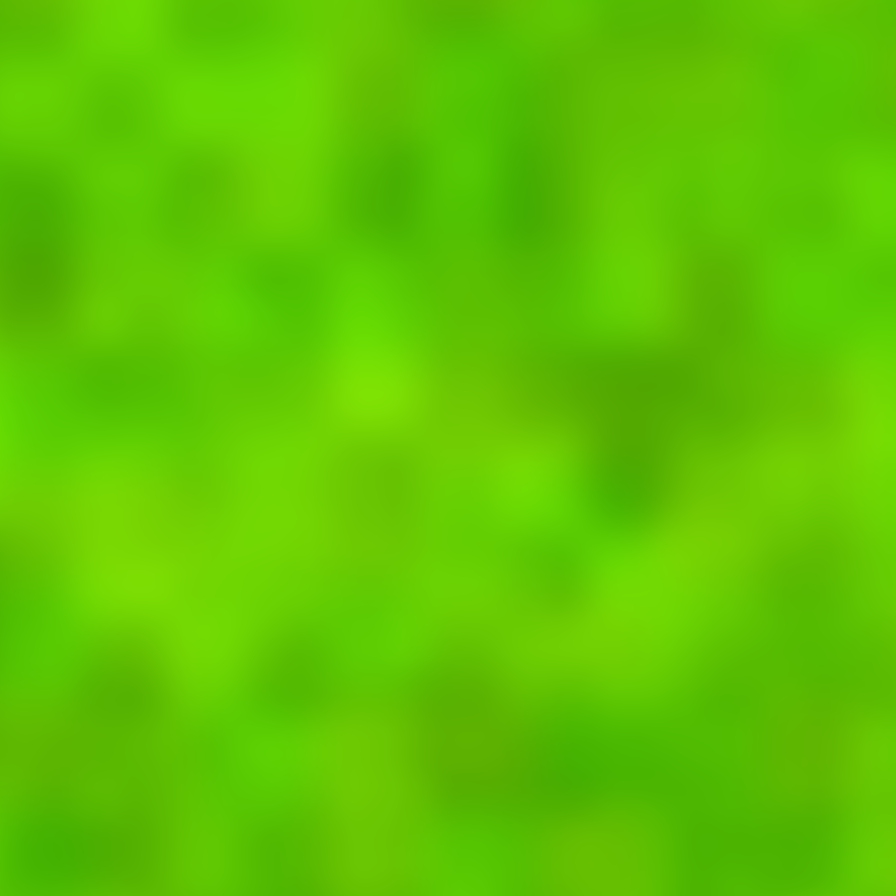
Write a three.js fragment shader that draws this texture.

```glsl
// Soft, blurry mottled green, like out-of-focus grass.
varying vec2 vUv;

const vec3 SHADE_GREEN = vec3(0.256, 0.622, 0.0);
const vec3 SUNLIT_GREEN = vec3(0.492, 0.922, 0.012);
const vec3 WARM_TINT = vec3(0.10, -0.015, 0.0);

float hash(vec2 cell, float seed) {
  vec3 p = fract(vec3(cell.xyx) * 0.1031 + seed * 0.137);
  p += dot(p, p.yzx + 33.33);
  return fract((p.x + p.y) * p.z);
}

// Value noise with quintic blending between cell corners
float softNoise(vec2 p, float seed) {
  vec2 cell = floor(p);
  vec2 f = fract(p);
  vec2 w = f * f * f * (f * (f * 6.0 - 15.0) + 10.0);
  float low = mix(hash(cell, seed), hash(cell + vec2(1.0, 0.0), seed), w.x);
  float high = mix(hash(cell + vec2(0.0, 1.0), seed), hash(cell + vec2(1.0, 1.0), seed), w.x);
  return mix(low, high, w.y);
}

// Broad patches plus finer blobs, centred on 0.5
float mottle(vec2 p, float seed) {
  float broad = softNoise(p * 5.0 + 0.37, seed);
  float blobs = softNoise(p * vec2(10.5, 9.5) + 3.61, seed + 1.0);
  float flecks = softNoise(p * 17.0 + 7.13, seed + 2.0);
  return broad * 0.46 + blobs * 0.44 + flecks * 0.10;
}

void main() {
  // Brightness of the foliage
  float light = mottle(vUv, 3.0);
  vec3 color = mix(SHADE_GREEN, SUNLIT_GREEN, light);

  // Slight drift between cool and yellowish green
  float warmth = softNoise(vUv * 8.0 + 1.7, 9.0) - 0.5;
  color += WARM_TINT * warmth;

  gl_FragColor = vec4(clamp(color, 0.0, 1.0), 1.0);
}
```
